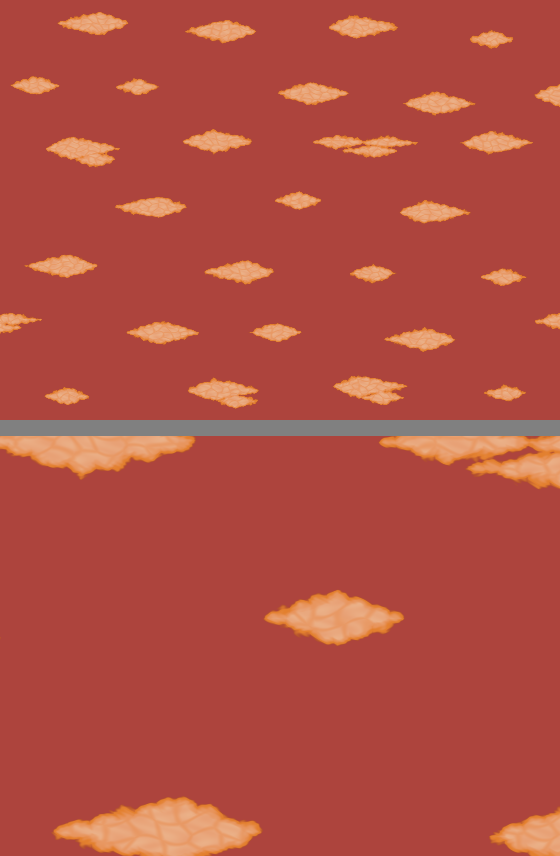
Top, the full canvas; bottom, a detail of the centre.
Give the GLSL for this pattern, as a WebGL 1 fragment shader.

```glsl
precision highp float;
// Scattered flat golden flakes with scalloped orange rims on a brick red ground.
uniform vec2 u_resolution;

vec2 hash2(vec2 p) {
  return fract(sin(vec2(dot(p, vec2(127.1, 311.7)), dot(p, vec2(269.5, 183.3)))) * 43758.5453);
}

// Cellular noise: distances to the nearest and second nearest point.
vec2 cellular(vec2 p) {
  vec2 base = floor(p);
  vec2 nearest = vec2(2.0);
  for (int j = -1; j <= 1; j++) {
    for (int i = -1; i <= 1; i++) {
      vec2 cell = base + vec2(float(i), float(j));
      float d = distance(p, cell + 0.15 + 0.7 * hash2(cell));
      nearest = d < nearest.x ? vec2(d, nearest.x) : vec2(nearest.x, min(nearest.y, d));
    }
  }
  return nearest;
}

// Approximate depth inside a pointed lens whose thickest part lies at "peak".
float flake(vec2 p, vec2 halfSize, float peak) {
  float x = p.x / halfSize.x;
  float t = x < peak ? (x + 1.0) / (1.0 + peak) : (1.0 - x) / (1.0 - peak);
  float profile = t > 0.0 ? halfSize.y * pow(t, 0.72) : t * halfSize.x;
  return profile - abs(p.y);
}

// One group: three thin flakes, a pair, or a single large or small flake.
float flakeGroup(vec2 p, float kind, float variant) {
  float peak = mix(-0.45, 0.25, variant);
  float side = variant < 0.5 ? -1.0 : 1.0;
  if (kind < 0.10) return -1.0;
  if (kind < 0.21) {
    float upper = max(flake(p + vec2(0.055, -0.008), vec2(0.070, 0.017), -0.2),
                      flake(p - vec2(0.055, 0.007), vec2(0.070, 0.016), -0.1));
    return max(upper, flake(p - vec2(0.012, -0.013), vec2(0.070, 0.016), 0.1));
  }
  if (kind < 0.31) {
    return max(flake(p, vec2(0.088, 0.028), peak),
               flake(p - vec2(-0.03, 0.026) * side, vec2(0.050, 0.019), 0.0));
  }
  if (kind < 0.40) {
    return max(flake(p + vec2(0.032, -0.008 * side), vec2(0.052, 0.020), 0.0),
               flake(p - vec2(0.032, -0.008 * side), vec2(0.052, 0.020), 0.0));
  }
  if (kind < 0.74) return flake(p, vec2(0.086, 0.028), peak);
  return flake(p, vec2(0.050, 0.020) * (1.0 + 0.25 * variant), 0.05);
}

void main() {
  vec2 p = gl_FragCoord.xy / u_resolution.y;
  float pixel = 1.0 / u_resolution.y;

  // Jittered, staggered grid of groups.
  vec2 cellSize = vec2(0.3333, 0.1429);
  float depth = -1.0;
  float row = floor(p.y / cellSize.y);
  for (int j = -1; j <= 1; j++) {
    float y = row + float(j);
    float stagger = 0.5 * mod(y, 2.0) + 0.2 * hash2(vec2(y, 7.0)).x;
    float column = floor(p.x / cellSize.x - stagger);
    for (int i = -1; i <= 1; i++) {
      vec2 cell = vec2(column + float(i), y);
      vec2 jitter = (hash2(cell + 31.0) - 0.5) * vec2(0.32, 0.46);
      vec2 center = (cell + vec2(stagger, 0.0) + 0.5 + jitter) * cellSize;
      vec2 choice = hash2(cell + 5.0);
      depth = max(depth, flakeGroup(p - center, choice.x, choice.y));
    }
  }

  // Scallops and a finer ragged edge.
  depth += 0.009 * (0.42 - cellular(p * vec2(58.0, 66.0)).x);
  depth += 0.0007 * sin(p.x * 720.0 + 3.0 * sin(p.y * 410.0)) * sin(p.y * 650.0 + p.x * 190.0);

  // Mottled crumb with faint warm creases.
  vec2 warp = 0.004 * vec2(sin(p.y * 130.0 + p.x * 40.0), sin(p.x * 110.0));
  vec2 crumb = cellular((p + warp) * vec2(42.0, 72.0));
  float crease = 1.0 - smoothstep(0.0, 0.32, crumb.y - crumb.x);
  float mottle = 0.5 + 0.5 * sin(p.x * 175.0 + 2.0 * sin(p.y * 230.0)) * sin(p.y * 310.0 + p.x * 60.0);

  vec3 ground = vec3(0.68, 0.265, 0.24);
  vec3 darkRim = vec3(0.70, 0.31, 0.18);
  vec3 orange = vec3(0.89, 0.50, 0.18);
  vec3 amber = vec3(0.91, 0.58, 0.36);
  vec3 cream = mix(vec3(0.91, 0.63, 0.46), vec3(0.92, 0.69, 0.53), mottle);

  // Colour from the rim inward, then laid on the ground.
  vec3 color = mix(darkRim, orange, smoothstep(0.0, 0.0022, depth));
  color = mix(color, amber, smoothstep(0.0022, 0.0055, depth));
  color = mix(color, mix(cream, amber, 0.7 * crease), smoothstep(0.0045, 0.009, depth));
  color = mix(ground, color, smoothstep(-0.5 * pixel, 0.5 * pixel, depth));
  gl_FragColor = vec4(color, 1.0);
}
```
